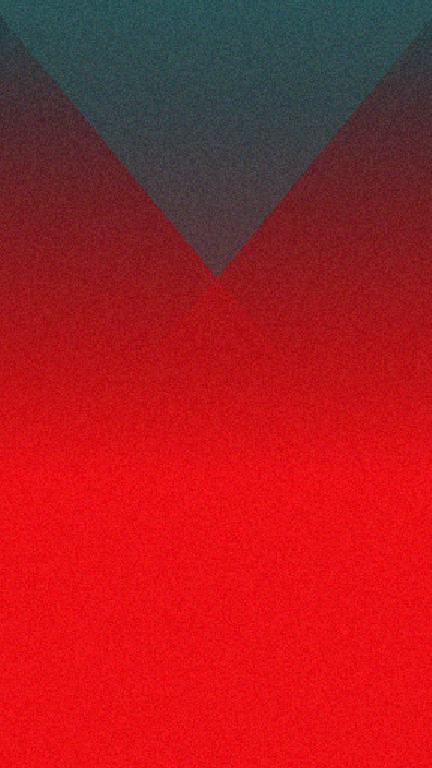
Give the GLSL for this background, as a WebGL 1 fragment shader.

```glsl
precision highp float;
// A teal wedge hangs from the top over a vertical fade from dark slate to red.
// Its two edges cross and continue below as a faint, brighter red wedge.
// Gradients are piecewise mixes; a hashed cell grain covers the whole surface.

uniform vec2 u_resolution;

float hash(vec2 p) {
  vec3 q = fract(vec3(p.xyx) * 0.1031);
  q += dot(q, q.yzx + 33.33);
  return fract((q.x + q.y) * q.z);
}

// Linear ramp from 0 to 1 between two depths
float ramp(float from, float to, float depth) {
  return clamp((depth - from) / (to - from), 0.0, 1.0);
}

vec3 fadeColor(float depth) {
  vec3 slate = vec3(0.17, 0.255, 0.27);
  vec3 plum = vec3(0.30, 0.17, 0.19);
  vec3 maroon = vec3(0.46, 0.115, 0.135);
  vec3 red = vec3(0.92, 0.06, 0.085);
  vec3 color = mix(slate, plum, ramp(0.04, 0.155, depth));
  color = mix(color, maroon, ramp(0.155, 0.275, depth));
  color = mix(color, vec3(0.70, 0.07, 0.09), ramp(0.275, 0.45, depth));
  return mix(color, red, ramp(0.45, 0.62, depth));
}

vec3 wedgeColor(float depth) {
  vec3 teal = vec3(0.17, 0.32, 0.335);
  vec3 grayTeal = vec3(0.205, 0.265, 0.28);
  vec3 mauve = vec3(0.37, 0.20, 0.22);
  vec3 color = mix(teal, grayTeal, ramp(0.0, 0.14, depth));
  return mix(color, mauve, ramp(0.14, 0.365, depth));
}

void main() {
  vec2 uv = gl_FragCoord.xy / u_resolution;
  float depth = 1.0 - uv.y;
  float pixel = 0.8 / u_resolution.y;

  // Crossing edges: positive inside the upper or lower wedge
  float reach = abs(uv.x - 0.502) * 0.682;
  float upper = smoothstep(-pixel, pixel, 0.362 - depth - reach);
  float lower = smoothstep(-pixel, pixel, depth - 0.362 - reach);

  vec3 color = mix(fadeColor(depth), wedgeColor(depth), upper);

  // The lower wedge glows at the crossing and dissolves downward
  float glow = lower * (1.0 - smoothstep(0.36, 0.5, depth));
  color += vec3(0.055, -0.012, -0.012) * glow;

  // Fine tinted grain in cells tied to the canvas width
  vec2 cell = floor(uv * vec2(288.0, 288.0 * u_resolution.y / u_resolution.x));
  vec3 tint = vec3(hash(cell), hash(cell + 57.0), hash(cell + 131.0)) - 0.5;
  float gray = hash(cell + 211.0) - 0.5;
  color += tint * 0.06 + gray * 0.065;

  gl_FragColor = vec4(clamp(color, 0.0, 1.0), 1.0);
}
```
